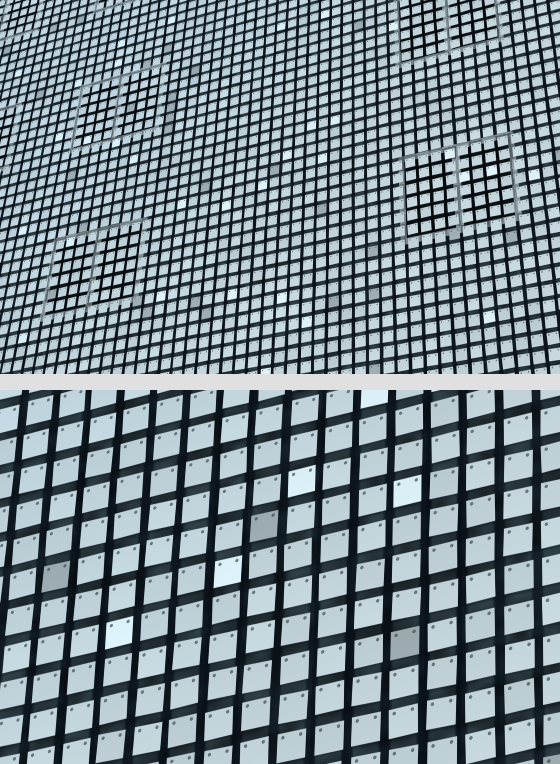
Top: the whole. Bottom: its middle third, enlarged.
A Shadertoy shader for this pattern:

```glsl
const vec3 TILE = vec3(0.765, 0.835, 0.855);
const vec3 WALL = vec3(0.14, 0.19, 0.21);
const vec3 JOINT = vec3(0.03, 0.06, 0.09);
const vec3 FRAME = vec3(0.60, 0.67, 0.69);

float hash(vec2 p) {
    p = fract(p * vec2(0.1031, 0.1137));
    p += dot(p, p.yx + 33.33);
    return fract((p.x + p.y) * p.x * 43.7);
}

float noise(vec2 p) {
    vec2 i = floor(p), f = fract(p);
    f = f * f * (3.0 - 2.0 * f);
    return mix(mix(hash(i), hash(i + vec2(1, 0)), f.x),
               mix(hash(i + vec2(0, 1)), hash(i + vec2(1, 1)), f.x), f.y);
}

// Coverage of the region where d is negative, softened over width w
float fill(float d, float w) {
    return 1.0 - smoothstep(-0.5 * w, 0.5 * w, d);
}

float sdBox(vec2 p, vec2 halfSize) {
    vec2 d = abs(p) - halfSize;
    return length(max(d, 0.0)) + min(max(d.x, d.y), 0.0);
}

// Screen position to tile units on the receding wall, rows counted downward
vec2 wallCoords(vec2 p) {
    float depth = 1.0 + 0.159 * p.x - 0.2335 * p.y;
    return vec2(31.6 * (p.x - 0.0426 * p.y), 30.5 * (0.235 * p.x - p.y)) / depth;
}

// Window behind the tiles: x is the glass, y is the frame
vec2 windowMask(vec2 uv, float w) {
    vec2 pitch = vec2(14.9, 14.1);
    vec2 halfSize = vec2(4.15, 3.1);
    vec2 q = uv - vec2(9.8, 0.1) + 0.5 * (pitch - 2.0 * halfSize);
    vec2 id = floor(q / pitch);
    vec2 local = q - (id + 0.5) * pitch;
    float present = step(id.y, 0.5) * (1.0 - step(1.5, mod(id.x, 3.0)));
    float d = sdBox(local, halfSize);
    float border = abs(d) - 0.23;
    float mullion = max(abs(local.x) - 0.3, d);
    return present * vec2(fill(d, w), fill(min(border, mullion), w));
}

// Recessed wall seen through the gaps
vec3 wallColor(vec2 uv, vec2 cell, vec2 f, float w) {
    float grain = noise(uv * vec2(2.3, 3.1));
    vec3 col = WALL * (0.7 + 0.65 * grain);
    float seam = fill(0.35 - abs(f.x), 0.12);
    float seamDepth = 0.7 + 0.3 * hash(vec2(floor(uv.x), 7.0));
    col = mix(col, JOINT * (0.75 + 0.6 * grain), seam * seamDepth);
    // Shadow cast by the tile above
    col = mix(col, JOINT, 0.35 * fill(abs(f.y - 0.38) - 0.04, 0.1));
    vec2 opening = windowMask(uv, w);
    col = mix(col, vec3(0.015, 0.03, 0.045), 0.8 * opening.x);
    return mix(col, FRAME, opening.y * (0.45 + 0.45 * hash(cell + 61.0)));
}

// Metal face with tone changes from tile to tile
vec3 tileColor(vec2 cell, vec2 f, vec2 p) {
    float r = hash(cell + 11.0);
    float tone = 1.0 + 0.055 * (r - 0.5) + 0.025 * f.y;
    tone += 0.11 * step(0.975, r) - 0.16 * step(r, 0.012);
    tone += 0.04 * (noise(cell * 0.23 + 40.0) - 0.5);
    vec3 tint = mix(vec3(0.97, 0.99, 1.02), vec3(1.0), smoothstep(-0.8, 0.3, p.x - p.y));
    return TILE * tone * tint;
}

// Two screws near the upper corners
float screws(vec2 f, float w) {
    vec2 q = vec2(abs(f.x) - 0.24, f.y + 0.25);
    return fill(length(q) - 0.045, w);
}

void mainImage(out vec4 fragColor, in vec2 fragCoord) {
    vec2 p = (fragCoord - 0.5 * iResolution.xy) / iResolution.y;
    vec2 uv = wallCoords(p);
    vec2 px = fwidth(uv);
    float w = max(px.x, px.y);
    vec2 cell = floor(uv);
    vec2 f = uv - cell - 0.5;

    // Slightly uneven hanging
    vec2 shift = 0.05 * (vec2(hash(cell + 3.0), hash(cell + 29.0)) - 0.5);
    float tilt = 0.06 * (hash(cell + 83.0) - 0.5);
    vec2 t = f - shift + tilt * vec2(-f.y, f.x);

    vec2 edge = abs(t) - vec2(0.385, 0.365);
    float cover = fill(edge.x, 1.2 * px.x) * fill(edge.y, 1.2 * px.y);

    vec3 face = tileColor(cell, t, p);
    face = mix(face, WALL * 1.6, 0.7 * screws(t, w));
    vec3 col = mix(wallColor(uv, cell, f, w), face, cover);
    fragColor = vec4(col, 1.0);
}
```
